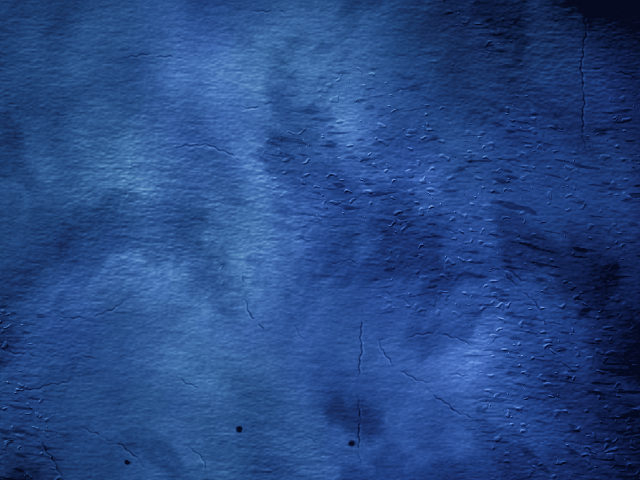
Write a WebGL 2 fragment shader that draws this texture.

```glsl
#version 300 es
precision highp float;
// Weathered blue plaster wall: a tone field (uneven falloff, stains, drips) is
// shaded by a brushed, chipped height field lit from the upper left, then cut
// by slits, scratches, cracks and holes, and mapped through a blue ramp.
uniform vec2 u_resolution;
out vec4 outColor;

const vec3 RAMP[7] = vec3[7](
  vec3(0.02, 0.04, 0.13), vec3(0.05, 0.11, 0.27), vec3(0.09, 0.17, 0.37),
  vec3(0.12, 0.25, 0.49), vec3(0.18, 0.33, 0.59), vec3(0.27, 0.44, 0.71),
  vec3(0.42, 0.60, 0.82));
const vec3 VIOLET_TINT = vec3(1.0, 0.98, 1.05);
const vec3 TEAL_TINT = vec3(0.98, 1.03, 0.95);
const vec2 GLOW_CENTRE = vec2(0.45, 0.46);
const vec2 LIGHT_STEP = vec2(-0.0014, 0.0026);
const float BASE_TONE = 4.95;     // tone is measured in ramp steps
const float FALLOFF = 3.0;
const float MOTTLE = 4.2;
const float RELIEF = 2.5;
const float CHIP_SCALE = 58.0;
const int SCRATCHES = 44;
const int CRACKS = 2;
const int HOLES = 3;

float hash(vec2 p) {
  vec3 q = fract(p.xyx * vec3(0.1031, 0.1030, 0.0973));
  q += dot(q, q.yzx + 33.33);
  return fract((q.x + q.y) * q.z);
}
vec2 hash2(vec2 p) { return vec2(hash(p), hash(p + 71.7)); }
float noise(vec2 p) {
  vec2 i = floor(p), f = fract(p);
  f = f * f * (3.0 - 2.0 * f);
  return mix(mix(hash(i), hash(i + vec2(1, 0)), f.x),
             mix(hash(i + vec2(0, 1)), hash(i + 1.0), f.x), f.y);
}
float fbm(vec2 p) {
  float sum = 0.0, amp = 0.5;
  for (int i = 0; i < 6; i++) {
    sum += amp * noise(p);
    p = mat2(1.6, 1.2, -1.2, 1.6) * p + 17.3;
    amp *= 0.54;
  }
  return sum * 0.93;
}

// Sparse cellular lumps: only some cells hold one.
float chips(vec2 p) {
  float lump = 0.0;
  for (int k = 0; k < 9; k++) {
    vec2 id = floor(p) + vec2(k % 3 - 1, k / 3 - 1);
    float d = length((p - id - hash2(id)) * vec2(0.7, 1.2));
    float size = 0.42 * smoothstep(0.6, 1.0, hash(id + 9.1));
    lump = max(lump, 1.0 - smoothstep(size * 0.3, size + 0.02, d));
  }
  return lump;
}

// x: surface height, y: how damaged the zone is.
vec2 surface(vec2 p) {
  float brushed = 0.38 * noise(p * vec2(70, 190)) + 0.32 * noise(p * vec2(140, 250))
                + 0.45 * noise(p * vec2(20, 95) + p.yx * 9.0);
  float damage = smoothstep(0.5, 0.66, fbm(p * 3.1 + 40.0));
  vec2 ragged = p + 0.014 * vec2(noise(p * 90.0), noise(p * 90.0 + 30.0));
  float paintEdge = smoothstep(0.49, 0.51, fbm(p * 2.6 + 8.0));
  return vec2(brushed + 0.8 * damage * chips(ragged * CHIP_SCALE) + 0.25 * paintEdge, damage);
}

// Thin broken dark groove with a lit lip; returns a tone change.
float groove(vec2 p, vec2 centre, float angle, float halfLen, float bend, float width) {
  float c = cos(angle), s = sin(angle), phase = centre.x * 40.0;
  vec2 q = mat2(c, -s, s, c) * (p - centre);
  if (abs(q.x) > halfLen) return 0.0;
  q.y += bend * q.x * q.x / halfLen + 0.0025 * sin(q.x * 47.0 + phase)
       + 0.0014 * sin(q.x * 131.0 + phase) + 0.0012 * sin(q.x * 310.0);
  float fade = 1.0 - smoothstep(0.5 * halfLen, halfLen, abs(q.x));
  fade *= smoothstep(0.2, 0.55, noise(vec2(q.x * 65.0, phase)));
  float dark = 1.0 - smoothstep(0.0, width, abs(q.y));
  float lip = 1.0 - smoothstep(0.0, width, abs(q.y + 1.5 * width));
  return fade * (0.35 * lip - dark);
}

void main() {
  vec2 uv = gl_FragCoord.xy / u_resolution;
  float aspect = u_resolution.x / u_resolution.y;
  vec2 p = vec2(uv.x * aspect, uv.y);
  // Broad light: bright middle, darkest at the right edge.
  vec2 r = (uv - GLOW_CENTRE) * vec2(uv.x > GLOW_CENTRE.x ? 1.85 : 1.4, 1.35);
  float tone = BASE_TONE - FALLOFF * dot(r, r);
  // Stains, patches and vertical drips.
  vec2 warped = p + 0.05 * sin(p.yx * 9.0 + vec2(0.0, 2.0));
  tone += MOTTLE * (fbm(warped * vec2(4.0, 4.6) + 3.0) - 0.5);
  tone -= 1.0 * smoothstep(0.52, 0.68, fbm(warped * 6.5 + 61.0));
  tone += 0.8 * (1.0 - 0.6 * uv.x) * (noise(p * vec2(17, 1.8) + 5.0) - 0.5);
  // Lit surface relief, rougher in some zones, with fine speckle.
  vec2 here = surface(p);
  float rough = 0.55 + 0.9 * noise(p * 3.5 + 22.0);
  tone += RELIEF * rough * (here.x - surface(p + LIGHT_STEP).x);
  tone += 0.45 * (noise(p * vec2(190, 260)) - 0.5);
  // Short level slits, denser where the wall is damaged.
  float slit = noise(p * vec2(32, 170) + 3.0 * sin(p.yx * 11.0));
  tone -= (0.3 + 1.0 * here.y) * smoothstep(0.7, 0.9, slit);
  // Scratches, long cracks and small holes.
  for (int i = 0; i < SCRATCHES; i++) {
    vec2 id = vec2(float(i), 4.7), k = hash2(id + 13.0);
    tone += (0.6 + 1.2 * k.x) * groove(p, hash2(id) * vec2(aspect, 1.0),
      -1.2 + 1.5 * k.y, 0.025 + 0.08 * k.x * k.x, 0.6 * hash(id + 5.0) - 0.3, 0.0028);
  }
  for (int i = 0; i < CRACKS; i++) {
    vec2 centre = vec2((0.56 + 0.35 * float(i)) * aspect, 0.2 + 0.66 * float(i));
    tone += 1.8 * groove(p, centre, 1.55, 0.2, 0.06, 0.0028);
  }
  for (int i = 0; i < HOLES; i++) {
    vec2 k = hash2(vec2(float(i), 31.0));
    vec2 centre = vec2((0.2 + 0.175 * float(i)) * aspect, 0.035 + 0.08 * k.x);
    float d = length(p - centre) + 0.008 * (noise(p * 130.0) - 0.5);
    tone -= 4.0 * (1.0 - smoothstep(0.003, 0.007 + 0.005 * k.y, d));
  }
  // Ramp lookup and slow hue drift.
  tone = clamp(tone, 0.0, 5.99);
  int stop = int(tone);
  vec3 color = mix(RAMP[stop], RAMP[stop + 1], fract(tone));
  float teal = smoothstep(0.3, 0.8, fbm(p * 2.2 + 90.0) + 0.35 * (uv.y - uv.x) + 0.08);
  outColor = vec4(color * mix(VIOLET_TINT, TEAL_TINT, teal), 1.0);
}
```
